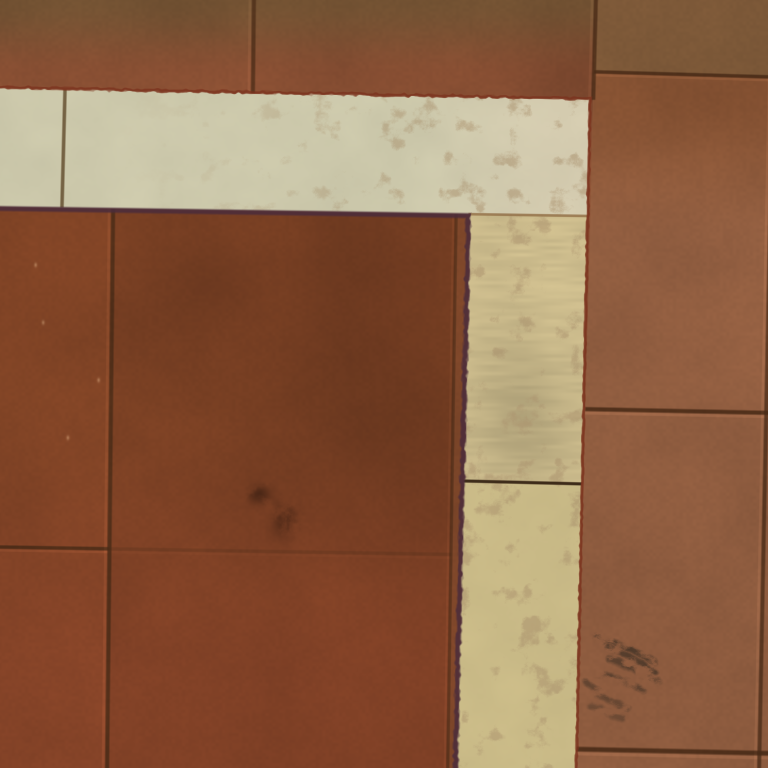
This texture is drawn by a three.js fragment shader. Its source:

```glsl
varying vec2 vUv;

float hash(vec2 p) {
  return fract(sin(dot(p, vec2(127.1, 311.7))) * 43758.5453);
}

float noise(vec2 p) {
  vec2 i = floor(p), f = fract(p);
  f = f * f * (3.0 - 2.0 * f);
  return mix(mix(hash(i), hash(i + vec2(1, 0)), f.x),
             mix(hash(i + vec2(0, 1)), hash(i + vec2(1, 1)), f.x), f.y);
}

float fbm(vec2 p) {
  float sum = 0.0, amp = 0.5;
  for (int i = 0; i < 5; i++) {
    sum += amp * noise(p);
    p = p * 2.03 + 7.1;
    amp *= 0.5;
  }
  return sum;
}

// Signed offsets from slightly tilted lines
float fromUpright(vec2 p, float x, float tilt) { return p.x - x - tilt * p.y; }
float fromLevel(vec2 p, float y, float tilt) { return p.y - y - tilt * p.x; }

float above(float d) { return smoothstep(-0.0014, 0.0014, d); }
float groove(float d, float w) { return 1.0 - smoothstep(w * 0.4, w * 1.6, abs(d)); }
float glow(vec2 p, vec2 c, vec2 r) {
  vec2 q = (p - c) / r;
  return exp(-dot(q, q));
}

float stroke(vec2 p, vec2 a, vec2 b, float w) {
  vec2 ab = b - a;
  float t = clamp(dot(p - a, ab) / dot(ab, ab), 0.0, 1.0);
  return 1.0 - smoothstep(w * 0.2, w * 1.5, length(p - a - ab * t));
}

// Dark joint with a thin lit lip beside it
vec3 cutJoint(vec3 col, float d, float w, float strength) {
  col = mix(col, col * 1.16 + 0.02, 0.6 * strength * groove(d + w * 2.0, w * 0.7));
  return mix(col, vec3(0.29, 0.17, 0.09), strength * groove(d, w));
}

vec3 innerTiles(vec2 p) {
  vec3 col = mix(vec3(0.505, 0.255, 0.15), vec3(0.475, 0.25, 0.138), smoothstep(0.1, 0.5, p.y));
  col *= 1.0 - 0.1 * glow(p, vec2(0.52, 0.52), vec2(0.13, 0.26));
  col *= 1.0 - 0.09 * glow(p, vec2(0.27, 0.63), vec2(0.06, 0.05));
  float side = fromUpright(p, 0.1395, 0.0108);
  float strip = fromUpright(p, 0.583, 0.0153);
  col *= 1.0 + 0.06 * (1.0 - above(side));
  float level = fromLevel(p, 0.2878, -0.0165);
  col = cutJoint(col, level, 0.0022, mix(0.85, 0.25, above(side)));
  col = cutJoint(col, side, 0.0026, 0.85);
  col = mix(col, vec3(0.50, 0.285, 0.17), above(strip) * 0.8);
  col = cutJoint(col, strip, 0.002, 0.6);
  // Stain and chips
  float stain = glow(p, vec2(0.337, 0.356), vec2(0.015, 0.012))
              + glow(p, vec2(0.372, 0.323), vec2(0.017, 0.022));
  col *= 1.0 - 0.36 * min(stain, 1.0) * smoothstep(0.3, 0.65, fbm(p * 45.0));
  for (int i = 0; i < 4; i++) {
    float n = float(i);
    vec2 chip = vec2(0.03 + 0.105 * hash(vec2(n, 2.0)), 0.655 - 0.075 * n);
    col = mix(col, vec3(0.72, 0.52, 0.37), 0.7 * glow(p, chip, vec2(0.002, 0.003)));
  }
  return col;
}

vec3 scuffs(vec3 col, vec2 p) {
  vec2 q = p + 0.012 * (vec2(fbm(p * 45.0), fbm(p * 45.0 + 9.0)) - 0.5);
  float mark = 0.0;
  for (int i = 0; i < 7; i++) {
    float n = float(i);
    vec2 a = vec2(0.765 + 0.035 * hash(vec2(n, 4.0)), 0.17 - 0.015 * n);
    vec2 run = vec2(0.035 + 0.06 * hash(vec2(n, 8.0)), -0.032) * (1.0 - 0.09 * n);
    mark = max(mark, stroke(q, a, a + run, 0.005) * (1.0 - 0.08 * n));
  }
  mark *= smoothstep(0.32, 0.58, fbm(p * vec2(55.0, 80.0)));
  return mix(col, vec3(0.26, 0.20, 0.15), 0.8 * mark);
}

vec3 outerTiles(vec2 p) {
  float column = fromUpright(p, 0.7495, 0.0265);
  float right = above(column);
  vec3 top = mix(vec3(0.535, 0.31, 0.20), vec3(0.455, 0.325, 0.20), smoothstep(0.9, 1.0, p.y));
  top *= 1.0 - 0.12 * glow(p, vec2(0.76, 0.9), vec2(0.12, 0.06));
  vec3 col = mix(top, vec3(0.565, 0.365, 0.25), right);
  col = mix(col, vec3(0.53, 0.325, 0.20), right * smoothstep(0.68, 0.88, p.y));
  float head = fromLevel(p, 0.929, -0.029);
  col = mix(col, vec3(0.50, 0.355, 0.225), right * above(head));
  col = cutJoint(col, head, 0.0022, right * 0.85);
  col = cutJoint(col, fromLevel(p, 0.483, -0.0205), 0.0026, right * 0.9);
  col = cutJoint(col, fromLevel(p, 0.041, -0.0218), 0.003, right * 0.9);
  col = cutJoint(col, fromUpright(p, 0.9885, 0.02), 0.0025, 0.75 * right * (1.0 - above(head)));
  col = cutJoint(col, fromUpright(p, 0.3195, 0.0112), 0.0026, 0.75 * (1.0 - right));
  col = cutJoint(col, column, 0.0025, 0.8 * above(p.y - 0.87));
  return scuffs(col, p);
}

vec3 paleBand(vec2 p, float corner) {
  float lower = 1.0 - above(fromLevel(p, 0.3885, -0.0245));
  vec3 level = mix(vec3(0.80, 0.785, 0.67), vec3(0.835, 0.80, 0.69), smoothstep(0.5, 0.75, p.x));
  vec3 upright = mix(vec3(0.80, 0.735, 0.55), vec3(0.79, 0.73, 0.53), lower);
  upright *= 1.0 - 0.13 * (1.0 - lower) * glow(p, vec2(0.68, 0.45), vec2(0.06, 0.1));
  upright *= 1.0 + 0.07 * (1.0 - lower) * (noise(p * vec2(25.0, 220.0)) - 0.5);
  vec3 col = mix(upright, level, above(corner));
  // Worn speckles gather toward the right
  float wear = smoothstep(0.56, 0.76, fbm(p * 48.0)) * smoothstep(0.1, 0.6, p.x);
  col = mix(col, vec3(0.66, 0.56, 0.42), 0.5 * wear);
  float seam = fromUpright(p, 0.0617, 0.026);
  col = mix(col, vec3(0.42, 0.34, 0.22), 0.9 * groove(seam, 0.0023) * above(corner));
  col = mix(col, vec3(0.24, 0.17, 0.10), groove(fromLevel(p, 0.3885, -0.0245), 0.002));
  return mix(col, vec3(0.57, 0.43, 0.27), 0.8 * groove(corner, 0.0017) * above(p.x - 0.61));
}

void main() {
  vec2 p = vUv;
  float ragged = 0.003 * (noise(p * 190.0) - 0.5);
  float top = fromLevel(p, 0.885, -0.0187) + ragged;
  float corner = fromLevel(p, 0.7305, -0.0153);
  float outer = fromUpright(p, 0.7495, 0.0205) + ragged * 0.6;
  float inner = fromUpright(p, 0.595, 0.0236) + ragged;
  float hollow = max(corner, inner);
  float outside = max(top, outer);

  vec3 col = mix(outerTiles(p), innerTiles(p), 1.0 - above(hollow));
  col *= 0.92 + 0.16 * fbm(p * 9.0);
  col *= 0.98 + 0.04 * noise(p * 230.0);
  vec3 pale = paleBand(p, corner) * (0.97 + 0.06 * fbm(p * 18.0));
  col = mix(col, pale, above(hollow) * (1.0 - above(outside)));

  // Coloured fringes along the band edges
  col = mix(col, vec3(0.48, 0.19, 0.11), 0.75 * groove(outside - 0.001, 0.002));
  col = mix(col, vec3(0.29, 0.17, 0.23), 0.85 * groove(hollow + 0.002, 0.0032));
  gl_FragColor = vec4(col, 1.0);
}
```
